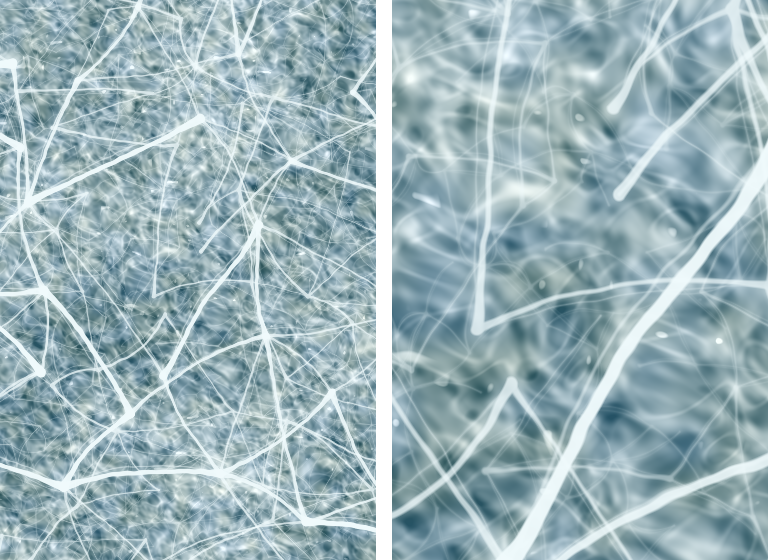
Left: the whole. Right: its middle third, enlarged.
Give the GLSL for this texture, as a WebGL 2 fragment shader.

```glsl
#version 300 es
precision highp float;
precision highp int;
// Pale fibrous web of branching strands over a mottled, scratchy teal ground.

uniform vec2 u_resolution;
out vec4 fragColor;

// Lengths are fractions of the canvas height.
const vec3 DEEP_TEAL = vec3(0.33, 0.47, 0.51);
const vec3 FROST = vec3(0.89, 0.94, 0.95);
const vec3 BLUE_SHIFT = vec3(-0.05, -0.02, 0.05);
const float STRAND_TONE = 1.09;    // 0 = DEEP_TEAL, 1 = FROST
const float GROUND_TONE = 0.42;
const float EDGE_SOFTNESS = 0.0012;
const float WAVE_SIZE = 0.012;     // slow meander of the strands
const float FRAY_SIZE = 0.0022;    // fine roughness of the strands
const float HALO = 0.22;

vec3 hash(vec3 key) {
    uvec3 v = uvec3(ivec3(key)) * 1664525u + 1013904223u;
    v.x += v.y * v.z; v.y += v.z * v.x; v.z += v.x * v.y;
    v ^= v >> 16u;
    v.x += v.y * v.z; v.y += v.z * v.x; v.z += v.x * v.y;
    return vec3(v) * exp2(-32.0);
}

float noise(vec2 p, float seed) {
    vec2 cell = floor(p), f = fract(p);
    f = f * f * (3.0 - 2.0 * f);
    float a = hash(vec3(cell, seed)).x;
    float b = hash(vec3(cell + vec2(1, 0), seed)).x;
    float c = hash(vec3(cell + vec2(0, 1), seed)).x;
    float d = hash(vec3(cell + vec2(1, 1), seed)).x;
    return mix(mix(a, b, f.x), mix(c, d, f.x), f.y);
}

vec2 noise2(vec2 p, float seed) {
    return vec2(noise(p, seed), noise(p, seed + 1.0)) - 0.5;
}

vec2 rotate(vec2 p, float angle) {
    float c = cos(angle), s = sin(angle);
    return vec2(c * p.x - s * p.y, s * p.x + c * p.y);
}

// Bowed strand from a to b that flares where it meets its nodes.
float strand(vec2 p, vec2 a, vec2 b, float bow, float halfWidth, float soft) {
    vec2 span = b - a, q = p - a;
    float len = max(length(span), 0.01);
    vec2 dir = span / len;
    float along = dot(q, dir);
    float t = clamp(along / len, 0.0, 1.0);
    float across = dot(q, vec2(-dir.y, dir.x)) - bow * 4.0 * t * (1.0 - t);
    float dist = length(vec2(along - t * len, across));
    float w = halfWidth * (0.7 + 0.8 * pow(abs(2.0 * t - 1.0), 5.0));
    float core = 1.0 - smoothstep(w - soft, w + soft, dist);
    float halo = 1.0 - smoothstep(0.0, 3.0 * w + soft, dist);
    return max(core, HALO * halo);
}

vec2 node(vec2 cell, float seed) {
    return cell + 0.1 + 0.8 * hash(vec3(cell, seed)).xy;
}

// Coverage of a random net joining the jittered nodes of neighbouring cells.
float web(vec2 p, float scale, float angle, float halfWidth, float density, float bow, float seed) {
    p = rotate(p, angle) * scale;
    float soft = EDGE_SOFTNESS * scale;
    float gap = 1.0;
    for (int i = 0; i < 9; i++) {
        vec2 cell = floor(p) + vec2(i % 3, i / 3) - 1.0;
        vec2 a = node(cell, seed);
        for (int k = 0; k < 4; k++) {
            vec2 link = k == 0 ? vec2(1, 0) : vec2(k - 2, 1);
            vec3 h = hash(vec3(cell, seed + 1.0 + float(k)));
            if (h.x > density) continue;
            vec2 b = node(cell + link, seed);
            float w = halfWidth * scale * mix(0.4, 1.3, h.y * h.y);
            float bend = bow * (h.z - 0.5);
            gap *= 1.0 - mix(0.7, 1.0, h.y) * strand(p, a, b, bend, w, soft);
            // Thin threads split off between the same two nodes.
            gap *= 1.0 - 0.5 * strand(p, a, b, bend + 0.16 * (h.y - 0.5), w * 0.3, soft);
        }
    }
    return 1.0 - gap;
}

// Thin pale lines along the mid level of a noise field.
float fibre(vec2 p, float seed) {
    return 1.0 - smoothstep(0.0, 0.16, abs(noise(p, seed) - 0.5));
}

float groundTone(vec2 p) {
    vec2 q = p + 0.02 * noise2(p * 22.0, 70.0);
    float tone = GROUND_TONE + 0.42 * (noise(p * 5.0, 72.0) - 0.5);
    tone += 0.55 * (noise(rotate(q, 0.6) * vec2(50, 95), 73.0) - 0.5);
    tone += 0.55 * (noise(rotate(q, -0.8) * vec2(170, 95), 74.0) - 0.5);
    tone += 0.20 * (fibre(rotate(q, 0.4) * vec2(34, 62), 75.0) - 0.3);
    tone += 0.16 * (fibre(rotate(q, -0.7) * vec2(42, 80), 76.0) - 0.3);
    tone -= 0.28 * smoothstep(0.66, 0.88, noise(q * 62.0, 77.0));   // dark pits
    tone += 0.45 * smoothstep(0.92, 0.98, noise(q * 75.0, 78.0));   // bright flecks
    return tone;
}

void main() {
    vec2 p = gl_FragCoord.xy / u_resolution.y;
    vec2 q = p + WAVE_SIZE * noise2(p * 11.0, 60.0) + FRAY_SIZE * noise2(p * 75.0, 62.0);

    // Nets from coarse to fine, turned against each other.
    float gap = 1.0 - web(q, 5.2, 0.35, 0.0052, 0.50, 0.20, 100.0);
    gap *= 1.0 - 0.80 * web(q, 7.6, -0.50, 0.0021, 0.48, 0.20, 200.0);
    gap *= 1.0 - 0.50 * web(q, 14.0, 0.95, 0.0011, 0.45, 0.25, 300.0);
    gap *= 1.0 - 0.28 * web(q, 31.0, 0.15, 0.0008, 0.40, 0.40, 400.0);

    float tone = mix(groundTone(p), STRAND_TONE, 1.0 - gap);
    vec3 colour = mix(DEEP_TEAL, FROST, clamp(tone, -0.3, 1.12));
    colour += BLUE_SHIFT * gap * (noise(p * 40.0, 80.0) - 0.5);
    fragColor = vec4(clamp(colour, 0.0, 1.0), 1.0);
}
```
